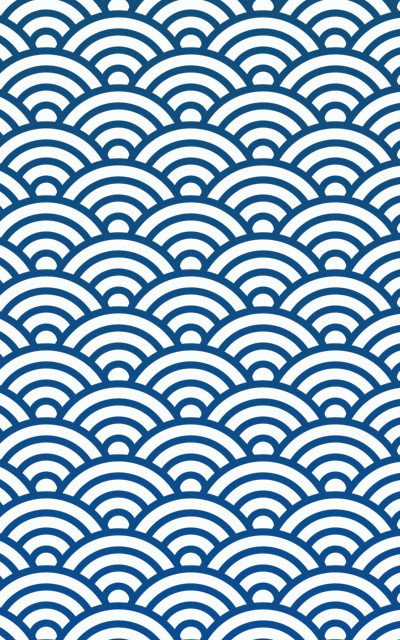
Reproduce this pattern procedurally as a Shadertoy shader.

```glsl
// Lengths are fractions of the canvas width
const float PERIOD = 0.3615;
const float RADIUS = 0.5 * PERIOD;
const float ROW_STEP = 0.0925;
const vec2 ANCHOR = vec2(0.477, 0.746);
const float RING_COUNT = 4.0;
const float RING_STEP = RADIUS / RING_COUNT;
const float LINE_WIDTH = 0.0178;
const int ROWS_DRAWN = 5;

const vec3 PAPER = vec3(0.975, 0.99, 0.988);
const vec3 INK_BOTTOM = vec3(0.045, 0.295, 0.555);
const vec3 INK_TOP = vec3(0.07, 0.305, 0.475);
const float MOTTLE_SCALE = 110.0;
const float MOTTLE_DEPTH = 0.018;

vec2 hash2(vec2 cell) {
    vec2 q = vec2(dot(cell, vec2(127.1, 311.7)), dot(cell, vec2(269.5, 183.3)));
    return fract(sin(q) * 43758.5);
}

// Distance to the nearest scattered cell point
float cellular(vec2 p) {
    vec2 base = floor(p);
    float nearest = 2.0;
    for (int j = -1; j <= 1; j++) {
        for (int i = -1; i <= 1; i++) {
            vec2 cell = base + vec2(i, j);
            nearest = min(nearest, distance(p, cell + hash2(cell)));
        }
    }
    return nearest;
}

// Signed distance to the concentric lines of one scale
float ringDistance(float r) {
    float outerLine = RADIUS - 0.5 * LINE_WIDTH;
    float ring = clamp(round((outerLine - r) / RING_STEP), 0.0, RING_COUNT - 1.0);
    return abs(r - outerLine + ring * RING_STEP) - 0.5 * LINE_WIDTH;
}

float coverage(float signedDistance, float softness) {
    return 1.0 - smoothstep(-softness, softness, signedDistance);
}

// Ink amount after painting overlapping scales from back to front
float waveInk(vec2 p, float softness) {
    float frontRow = floor((p.y - RADIUS - ANCHOR.y) / ROW_STEP);
    float ink = 0.0;
    for (int i = ROWS_DRAWN - 1; i >= 0; i--) {
        float row = frontRow + float(i);
        float shift = 0.5 * PERIOD * mod(row, 2.0);
        float dx = mod(p.x - ANCHOR.x - shift + 0.5 * PERIOD, PERIOD) - 0.5 * PERIOD;
        float dy = p.y - ANCHOR.y - row * ROW_STEP;
        float r = length(vec2(dx, dy));
        float lines = coverage(ringDistance(r), softness);
        // The outer rim stays solid so overlaps leave no pale seam
        lines = max(lines, step(RADIUS - 0.5 * LINE_WIDTH, r));
        ink = mix(ink, lines, coverage(r - RADIUS, softness));
    }
    return ink;
}

void mainImage(out vec4 fragColor, in vec2 fragCoord) {
    vec2 p = fragCoord / iResolution.x;
    float height = fragCoord.y / iResolution.y;
    float softness = 0.8 / iResolution.x;

    vec3 inkColor = mix(INK_BOTTOM, INK_TOP, height);
    vec3 color = mix(PAPER, inkColor, waveInk(p, softness));

    // Faint print mottling
    color += MOTTLE_DEPTH * (0.5 - cellular(p * MOTTLE_SCALE));
    fragColor = vec4(clamp(color, 0.0, 1.0), 1.0);
}
```
